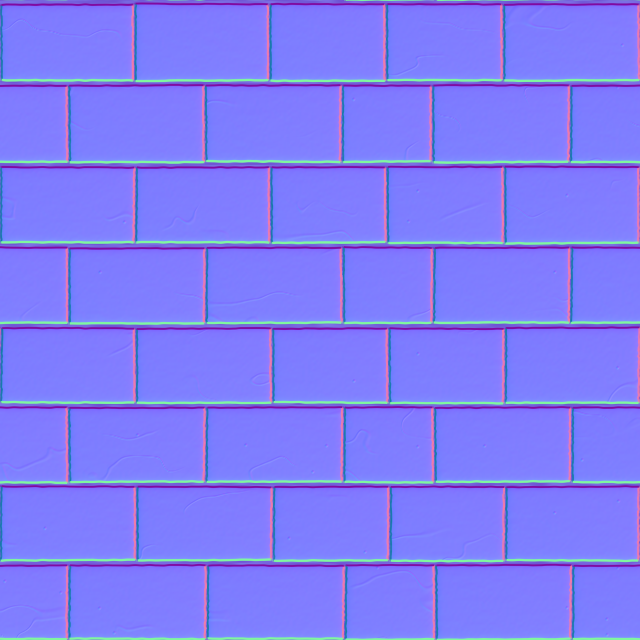
Give the GLSL for this texture map, as a three.js fragment shader.

```glsl
varying vec2 vUv;

const float PI = 3.14159265;
const float ROWS = 8.0;
const float UNIT = 1.0 / 768.0; // fine measure for line widths

const vec3 FACE = vec3(0.5, 0.49, 1.0);
const vec3 MORTAR = vec3(0.46, 0.39, 0.87);
const vec3 TOP_EDGE = vec3(0.5, 0.04, 0.63);
const vec3 BOTTOM_EDGE = vec3(0.5, 0.97, 0.62);
const vec3 LEFT_EDGE = vec3(0.08, 0.48, 0.66);
const vec3 RIGHT_EDGE = vec3(0.95, 0.48, 0.66);

float hash(vec2 p) {
  vec3 q = fract(vec3(p.xyx) * 0.1031);
  q += dot(q, q.yzx + 33.33);
  return fract((q.x + q.y) * q.z);
}

float noise(vec2 p) {
  vec2 i = floor(p);
  vec2 f = fract(p);
  f = f * f * (3.0 - 2.0 * f);
  return mix(mix(hash(i), hash(i + vec2(1.0, 0.0)), f.x),
             mix(hash(i + vec2(0.0, 1.0)), hash(i + 1.0), f.x), f.y);
}

float band(float d, float halfWidth) {
  return 1.0 - smoothstep(halfWidth - 0.8 * UNIT, halfWidth + 0.8 * UNIT, abs(d));
}

float inside(float d) {
  return smoothstep(-0.8 * UNIT, 0.8 * UNIT, d);
}

// Vertical joint: five per row, alternating between two spacings
float jointX(float i, float row, float across) {
  float evenX = 0.212 * i - 0.03 * (step(2.5, i) + step(3.5, i));
  float oddX = 0.1065 + 0.2145 * i - 0.0725 * step(2.5, i);
  vec2 key = vec2(mod(i, 5.0) + 3.0, row + 11.0);
  float drift = 0.7 * (row - 3.5) * sin(PI * i / 5.0);
  float jitter = hash(key) - 0.5;
  float lean = 2.0 * (hash(key + 40.0) - 0.5) * (across - 0.5);
  return mix(evenX, oddX, mod(row, 2.0)) + (drift + jitter + lean) * UNIT;
}

// Offset and tilt of one horizontal brick edge
float edgeShift(vec2 key, float along) {
  return ((hash(key) - 0.5) * 1.2 + (hash(key + 17.0) - 0.5) * 1.8 * (along - 0.5)) * UNIT;
}

// Grain, sparse pits and hairline scratches
float surface(vec2 p, vec2 key) {
  float grain = 0.25 * noise(p * 210.0) + 0.35 * noise(p * vec2(45.0, 100.0));
  vec2 cell = floor(p * 48.0);
  vec2 offset = 0.3 + 0.4 * vec2(hash(cell + 5.0), hash(cell + 9.0));
  float chance = mix(0.03, 0.006, smoothstep(0.1, 0.6, p.y));
  float pit = step(hash(cell + 70.0), chance)
            * (1.0 - smoothstep(0.4, 2.2, length(p * 48.0 - cell - offset) / (48.0 * UNIT)));
  vec2 q = p * vec2(11.0, 26.0) + key * 7.3 + 0.8 * noise(p * 30.0);
  float scratch = 1.0 - smoothstep(0.0, 0.035, abs(noise(q) - 0.5));
  float worn = smoothstep(0.58, 0.74, noise(p * 9.0 + key * 3.1));
  return grain + 1.3 * pit + 0.9 * scratch * worn;
}

void main() {
  vec2 p = vUv;

  // Rows run downward, with a slight bow in their spacing
  float down = 1.0 - p.y;
  float bowed = down - (2.0 + 4.7 * sin(PI * down)) * UNIT;
  float row = mod(floor(bowed * ROWS), ROWS);
  float across = fract(bowed * ROWS);

  // Find the brick between two neighbouring joints
  float x = p.x;
  if (x < jointX(0.0, row, across)) x += 1.0;
  float leftX = 0.0;
  float rightX = 1.0;
  float index = 0.0;
  for (int n = 0; n < 5; n++) {
    float i = float(n);
    float start = jointX(i, row, across);
    if (x >= start) {
      leftX = start;
      rightX = jointX(i + 1.0, row, across);
      index = i;
    }
  }
  vec2 key = vec2(index + 1.0, row + 1.0);
  float along = (x - leftX) / (rightX - leftX);

  // Distances inward from the four edge lines, with chipped wobble
  float chipV = (noise(vec2(row * 9.0 + index, p.y * 230.0)) - 0.5) * UNIT;
  float chipH = (noise(vec2(p.x * 90.0, row * 13.0)) - 0.5) * 0.8 * UNIT;
  float left = x - leftX - 1.7 * UNIT + chipV;
  float right = rightX - x - 1.7 * UNIT + chipV;
  float top = across / ROWS - 3.1 * UNIT + edgeShift(key, along) + chipH;
  float bottom = (1.0 - across) / ROWS - 3.1 * UNIT + edgeShift(key + 60.0, along) + chipH;

  // Pillowed face with soft shoulders and fine relief
  vec3 color = FACE;
  color.rg += 0.025 * (vec2(along, across) - 0.5);
  vec4 shoulder = exp(-max(vec4(right, bottom, left, top), 0.0) / (3.0 * UNIT));
  color.rg += 0.13 * (shoulder.xy - shoulder.zw);
  vec2 e = vec2(UNIT, 0.0);
  vec2 slope = vec2(surface(p - e.xy, key) - surface(p + e.xy, key),
                    surface(p + e.yx, key) - surface(p - e.yx, key));
  color.rg += 0.06 * slope;

  // Mortar and edge lines
  float rowMask = inside(top) * inside(bottom);
  float columnMask = inside(left) * inside(right);
  float streak = noise(p * vec2(45.0, 320.0)) - 0.5;
  color = mix(MORTAR + vec3(0.06, 0.14, 0.08) * streak, color, rowMask * columnMask);
  float bead = 0.8 + 0.2 * noise(p * vec2(90.0, 260.0));
  color = mix(color, LEFT_EDGE, band(left, 1.1 * UNIT) * rowMask * bead);
  color = mix(color, RIGHT_EDGE, band(right, 1.35 * UNIT) * rowMask * bead);
  float ends = mix(0.35, 1.0, columnMask);
  color = mix(color, TOP_EDGE, band(top, 1.15 * UNIT) * ends);
  color = mix(color, BOTTOM_EDGE, band(bottom, 1.4 * UNIT) * ends);

  gl_FragColor = vec4(clamp(color, 0.0, 1.0), 1.0);
}
```
